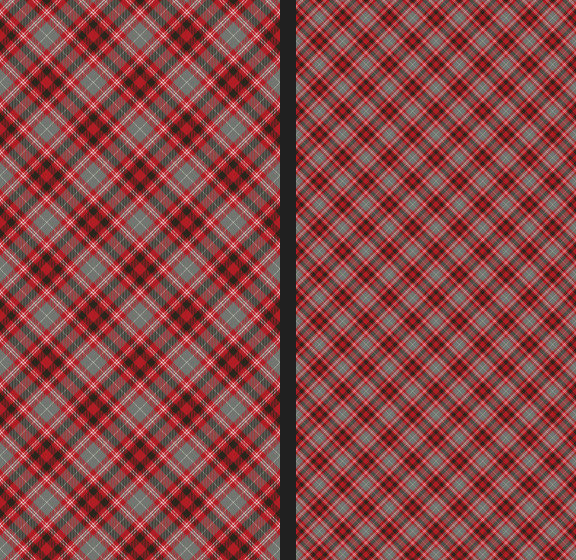
Left: one tile. Right: repeated 2 by 2.
Give the GLSL for this pattern, as a Shadertoy shader.

```glsl
// Diagonal tartan: red ground, grey bands, paired white lines and twin dark bands, woven in twill.

const vec2  REPEATS    = vec2(3.0, 6.0);      // whole setts across and down
const vec2  CENTRE     = vec2(0.5, 0.617);    // crossing of two grey bands, in setts
const float TWILL      = 32.0;                // twill ribs per sett
const float TWILL_GAIN = 0.16;                // how far each rib favours one yarn

const vec3 RED   = vec3(0.69, 0.115, 0.14);
const vec3 GREY  = vec3(0.45, 0.46, 0.44);
const vec3 DARK  = vec3(0.17, 0.145, 0.11);
const vec3 WHITE = vec3(0.96, 0.92, 0.91);
const vec3 PALE  = vec3(0.76, 0.80, 0.74);

// Stripe edges, as distance from the middle of the grey band (0 to 0.5)
const float PALE_HALF  = 0.006;
const float GREY_HALF  = 0.145;
const vec2  WHITE_IN   = vec2(0.224, 0.240);
const vec2  WHITE_OUT  = vec2(0.260, 0.276);
const vec2  DARK_BAND  = vec2(0.330, 0.430);

// Share of a pixel-wide window at d that lies between the two edges
float stripe(float d, vec2 edges, float pixel) {
    vec2 inside = clamp((d - edges) / pixel + 0.5, 0.0, 1.0);
    return inside.x - inside.y;
}

// Yarn colour along one thread direction; the sett mirrors about its middle
vec3 yarn(float t, float pixel) {
    float d = abs(fract(t + 0.5) - 0.5);
    vec3 colour = mix(RED, GREY, stripe(d, vec2(-GREY_HALF, GREY_HALF), pixel));
    colour = mix(colour, PALE, stripe(d, vec2(-PALE_HALF, PALE_HALF), pixel));
    colour = mix(colour, DARK, stripe(d, DARK_BAND, pixel));
    float lines = stripe(d, WHITE_IN, pixel) + stripe(d, WHITE_OUT, pixel);
    return mix(colour, WHITE, min(lines, 1.0));
}

void mainImage(out vec4 fragColor, in vec2 fragCoord) {
    vec2 setts = REPEATS / iResolution.xy;
    vec2 p = fragCoord * setts - CENTRE;
    float pixel = length(setts);

    // Warp and weft run along the two diagonals
    vec3 warp = yarn(p.x + p.y, pixel);
    vec3 weft = yarn(p.x - p.y, pixel);

    // Twill ribs fade out when too fine to resolve
    float resolved = 1.0 - smoothstep(0.3, 0.6, TWILL * setts.x);
    float rib = sin(6.2831853 * TWILL * p.x) * resolved;
    vec3 cloth = mix(warp, weft, 0.5 + TWILL_GAIN * rib);

    fragColor = vec4(cloth, 1.0);
}
```
